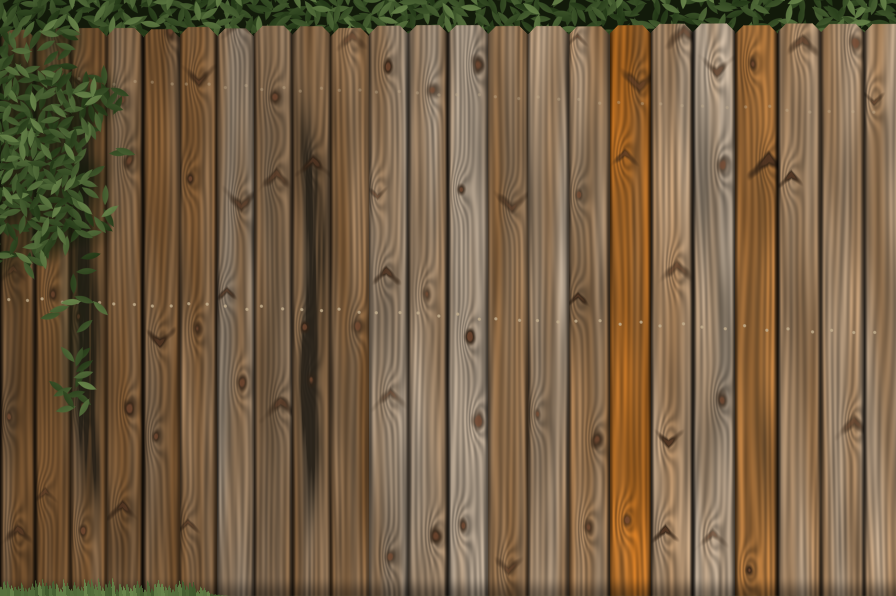
A WebGL 2 fragment shader for this texture:

```glsl
#version 300 es
precision highp float;
// Weathered dog-ear plank fence with knots and nails, a hedge, a bush and grass.
uniform vec2 u_resolution;
out vec4 outColor;

// Plank edges lie at x = PITCH * i + SPREAD * i * i
const float PITCH = 0.039, SPREAD = 0.00022;
const float RINGS = 6.0, KNOTS = 5.0, TAU = 6.2832;
const float EAR = 0.014, SEAM = 0.007, NAIL = 0.0026;
const vec2 LEAF = vec2(0.017, 0.0052);
const float LEAF_CELL = 0.021;
const vec3 WARM = vec3(0.50, 0.35, 0.20), GREY = vec3(0.61, 0.55, 0.48);
const vec3 AMBER = vec3(0.64, 0.37, 0.10), SOOT = vec3(0.13, 0.11, 0.08);
const vec3 KNOT_RIM = vec3(0.19, 0.13, 0.08), KNOT_HEART = vec3(0.48, 0.30, 0.20);
const vec3 NAIL_TONE = vec3(0.76, 0.68, 0.55), LEAF_SHADE = vec3(0.07, 0.10, 0.04);
const vec3 LEAF_DARK = vec3(0.14, 0.22, 0.09), LEAF_LIGHT = vec3(0.42, 0.53, 0.30);
// Weathering by plank: 0 is warm brown, 1 is silver grey
const float WEATHER[23] = float[23](0.0, 0.05, 0.1, 0.2, 0.15, 0.15, 0.7, 0.5, 0.35, 0.25,
  0.7, 0.65, 0.95, 0.35, 0.7, 0.4, 0.05, 0.5, 0.85, 0.2, 0.5, 0.6, 0.5);

vec3 hash3(vec2 p) {
  vec3 q = fract(p.xyx * vec3(0.1031, 0.1030, 0.0973));
  q += dot(q, q.yxz + 33.33);
  return fract((q.xxy + q.yzz) * q.zyx);
}

float gradDot(vec2 cell, vec2 f) {
  float a = TAU * hash3(cell).x;
  return dot(vec2(cos(a), sin(a)), f);
}

float noise(vec2 p) {
  vec2 c = floor(p), f = p - c, e = vec2(0, 1);
  vec2 s = f * f * (3.0 - 2.0 * f);
  return mix(mix(gradDot(c, f), gradDot(c + e.yx, f - e.yx), s.x),
             mix(gradDot(c + e.xy, f - e.xy), gradDot(c + 1.0, f - 1.0), s.x), s.y);
}

float bell(float x) { return exp(-x * x); }

// Wood of plank i; u runs across it, v up it
vec3 plank(float i, float u, float v, float width, float x) {
  float seed = i * 17.3, rim = 0.0, heart = 0.0;
  float rings = RINGS * u + 1.8 * noise(vec2(u * 1.4 + seed, v * 2.0));
  for (float k = 0.0; k < KNOTS; k++) {
    vec3 h = hash3(vec2(i + 3.0, k + 11.0));
    if (h.z < 0.35) continue;
    vec2 d = vec2((u - 0.2 - 0.6 * h.x) * width, v - (k + 0.15 + 0.7 * h.y) / KNOTS);
    rings += 2.6 * bell(length(d / vec2(0.015, 0.034)));
    float wing = step(0.68, h.z);  // winged knots bend into a V
    d.y += wing * (h.y > 0.4 ? 0.9 : -0.9) * (abs(d.x) - 0.008);
    vec2 size = mix(vec2(0.009, 0.014), vec2(0.024, 0.009), wing);
    float r = length(d / size) / (0.6 + 0.6 * h.x) + 0.5 * noise(vec2(u * 5.0 + seed, v * 50.0));
    rim = max(rim, smoothstep(1.4, 0.4, r) * (0.45 + 0.5 * fract(h.z * 7.0)));
    heart = max(heart, smoothstep(0.65, 0.2, r) * (1.0 - 0.5 * wing));
  }
  // Weather, amber and soot, streaked along the grain
  float streak = noise(vec2(u * 2.6 + seed, v * 1.8));
  float fibre = noise(vec2(u * 11.0 + seed, v * 7.0));
  float grey = WEATHER[int(clamp(i, 0.0, 22.0))] + 0.7 * streak;
  vec3 wood = mix(WARM, GREY, clamp(grey, 0.0, 1.0));
  float amber = bell((i - 16.0) * 3.0) + 0.55 * bell((i - 19.0) * 3.0);
  wood = mix(wood, AMBER, amber * clamp(0.65 + streak, 0.0, 1.0));
  wood *= mix(0.84, 1.08, smoothstep(0.0, 0.85, x));
  wood *= 1.0 + 0.12 * sin(TAU * rings) + 0.22 * fibre;
  wood *= 1.0 + 0.22 * noise(vec2(u + seed + 40.0, v * 5.0));
  float burnt = bell((i - 8.0) * 3.0) + bell((i - 2.0) * 3.0) + 0.35 * hash3(vec2(i, 71)).x;
  burnt *= bell((u - 0.5 - 0.5 * noise(vec2(seed, v * 4.0))) * 3.4);
  burnt *= smoothstep(0.05, 0.3, v) * smoothstep(0.95, 0.65, v);
  wood = mix(wood, SOOT, clamp(burnt * (0.75 + streak + fibre), 0.0, 0.9));
  return mix(mix(wood, KNOT_RIM, rim), KNOT_HEART, 0.7 * heart);
}

// Cover of the bush and its hanging vine
float bushDensity(vec2 p) {
  float r = length((p - vec2(0.04, 0.75)) / vec2(0.155, 0.22)) + 0.5 * noise(p * 14.0);
  float vine = bell((p.x - 0.13) / 0.03) * smoothstep(0.26, 0.36, p.y) * smoothstep(0.7, 0.5, p.y);
  return max(smoothstep(1.2, 0.55, r), 0.5 * vine);
}

// Scatters lens-shaped leaves over base; fill is the least density
vec3 paintLeaves(vec3 base, vec2 p, float fill, float soft) {
  for (float layer = 0.0; layer < 3.0; layer++) {
    float shift = layer * 0.37;
    for (int n = 0; n < 9; n++) {
      vec2 cell = floor(p / LEAF_CELL + shift) + vec2(n % 3 - 1, n / 3 - 1);
      vec3 h = hash3(cell + 50.0 + layer * 91.0);
      vec2 center = (cell + 0.2 + 0.6 * h.xy - shift) * LEAF_CELL;
      if (h.z > 0.75 * max(fill, bushDensity(center))) continue;
      float a = TAU * fract(h.x * 13.0 + h.y * 7.0);
      vec2 d = mat2(cos(a), sin(a), -sin(a), cos(a)) * (p - center);
      float edge = abs(d.y) - LEAF.y * (1.0 - d.x * d.x / (LEAF.x * LEAF.x));
      float light = clamp(fract(h.y * 31.0) * 0.3 * (1.0 + layer) + 12.0 * d.y, 0.0, 1.0);
      base = mix(base, mix(LEAF_DARK, LEAF_LIGHT, light), smoothstep(soft, -soft, edge));
    }
  }
  return base;
}

void main() {
  vec2 p = gl_FragCoord.xy / u_resolution.y;
  float aspect = u_resolution.x / u_resolution.y, x = p.x / aspect, soft = 0.8 / u_resolution.y;
  float along = (sqrt(PITCH * PITCH + 4.0 * SPREAD * x) - PITCH) / (2.0 * SPREAD);
  float i = floor(along), u = along - i;
  float width = (PITCH + 2.0 * SPREAD * along) * aspect, side = min(u, 1.0 - u) * width;

  // Hedge above the planks
  vec3 color = LEAF_SHADE;
  if (p.y > 0.92) color = paintLeaves(color, p, 0.85, soft);

  // Planks with dark seams
  vec3 wood = plank(i, u, p.y, width, x);
  float seam = 0.45 + 0.4 * hash3(vec2(floor(along + 0.5), 5)).y;
  wood *= 1.0 - seam * smoothstep(SEAM, 0.0, side);
  wood *= mix(0.65, 1.0, smoothstep(0.0, 0.035, p.y));

  // Sloping rows of nails, two to a plank
  for (float row = 0.0; row < 2.0; row++) {
    vec3 h = hash3(vec2(i * 2.0 + step(0.5, u), row + 20.0));
    float level = 0.5 + 0.37 * row - 0.06 * x + 0.008 * (h.y - 0.5);
    vec2 d = vec2((abs(u - 0.5) - 0.24 - 0.08 * h.x) * width, p.y - level);
    float nail = smoothstep(NAIL + soft, NAIL - soft, length(d));
    wood = mix(wood, NAIL_TONE, nail * (0.85 - 0.45 * row));
  }

  // Dog-ear tops
  float top = mix(0.949, 0.959, x) + 0.005 * hash3(vec2(i, 8)).x;
  color = mix(color, wood, smoothstep(soft, -soft, p.y - top + max(0.0, EAR - side)));

  // Bush with its shade
  if (p.x < 0.35) color = paintLeaves(mix(color, LEAF_SHADE, 0.75 * bushDensity(p)), p, 0.0, soft);

  // Grass blades
  float blade = p.x * 170.0 + 14.0 * p.y;
  vec3 h = hash3(vec2(floor(blade), 3));
  float tip = (0.012 + 0.018 * h.x) * smoothstep(0.39, 0.3, p.x);
  float grass = tip * (1.0 - abs(fract(blade) - 0.5)) - p.y;
  color = mix(color, mix(LEAF_DARK, LEAF_LIGHT, 0.4 + 0.6 * h.y), smoothstep(-soft, soft, grass));
  outColor = vec4(color, 1);
}
```
